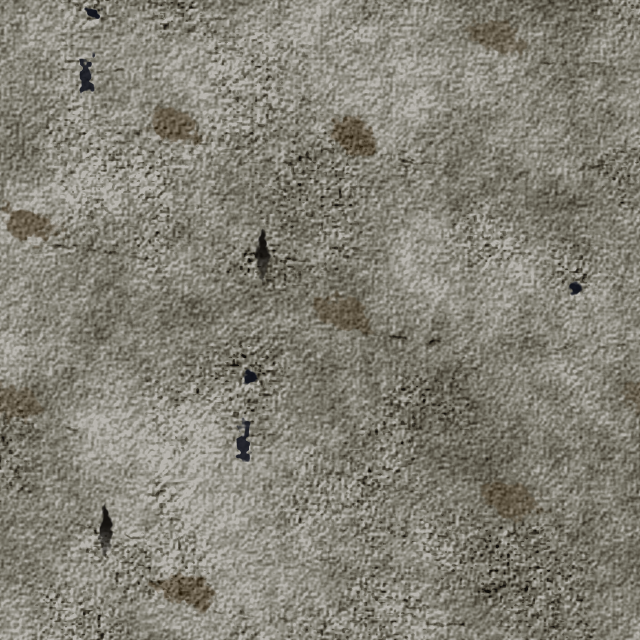
A WebGL 2 fragment shader for this texture:

```glsl
#version 300 es
precision highp float;

uniform vec2 u_resolution;
out vec4 fragColor;

// Tones from deep shadow to bright plaster
const vec3 BLACK = vec3(0.06, 0.05, 0.04);
const vec3 SHADOW = vec3(0.27, 0.25, 0.20);
const vec3 STONE = vec3(0.49, 0.48, 0.43);
const vec3 PALE = vec3(0.67, 0.66, 0.63);
const vec3 BROWN = vec3(0.35, 0.30, 0.22);
const vec3 HOLE_BLUE = vec3(0.05, 0.06, 0.10);

const float BASE_TONE = 0.512;
const float MOTTLE_GAIN = 0.48;
const float BLOTCH_GAIN = 0.22;
const float GRAIN_FREQ = 250.0;
const float GRAIN_GAIN = 0.20;
const float RELIEF_GAIN = 0.24;
const float PIT_DEPTH = 0.36;
const int PATCHES = 8;
const int SLITS = 2;
const int HOLES = 3;
const int CHIPS = 2;
const int CRACKS = 14;
const vec2 PATCH_SIZE = vec2(0.043, 0.026);
const vec2 SLIT_SIZE = vec2(0.011, 0.044);
const vec2 CHIP_SIZE = vec2(0.009, 0.024);
const float HOLE_RADIUS = 0.010;

float hash(vec2 p) {
    vec3 q = fract(vec3(p.xyx) * 0.1031);
    q += dot(q, q.yzx + 33.33);
    return fract((q.x + q.y) * q.z);
}

float noise(vec2 p) {
    vec2 i = floor(p), f = fract(p);
    f = f * f * (3.0 - 2.0 * f);
    return mix(mix(hash(i), hash(i + vec2(1, 0)), f.x),
               mix(hash(i + vec2(0, 1)), hash(i + vec2(1, 1)), f.x), f.y);
}

float fbm(vec2 p) {
    float sum = 0.0, amp = 0.5;
    for (int i = 0; i < 5; i++) {
        sum += amp * noise(p);
        p = mat2(0.8, 0.6, -0.6, 0.8) * p * 2.03 + 17.3;
        amp *= 0.5;
    }
    return sum / 0.97;
}

// Offset from the i-th evenly scattered point, wrapping at the borders
vec2 scatter(vec2 p, int i, vec2 start) {
    vec2 center = fract(start + float(i) * vec2(0.7549, 0.5698));
    return fract(p - center + 0.5) - 0.5;
}

vec3 toneColor(float t) {
    vec3 c = mix(BLACK, SHADOW, clamp((t - 0.05) / 0.20, 0.0, 1.0));
    c = mix(c, STONE, clamp((t - 0.25) / 0.23, 0.0, 1.0));
    return mix(c, PALE, clamp((t - 0.48) / 0.18, 0.0, 1.3));
}

void main() {
    vec2 p = gl_FragCoord.xy / min(u_resolution.x, u_resolution.y);
    float ragged = noise(p * 150.0) - 0.5;
    float rough = fbm(p * 38.0 + 4.0) - 0.5;
    float wear = 0.75 * smoothstep(0.48, 0.76, fbm(p * 8.0 + 31.0));
    float brown = 0.0, dark = 0.0, blue = 0.0, crack = 0.0, glow = 0.0;

    // Brown stains, tilted down to the right
    for (int i = 0; i < PATCHES; i++) {
        vec2 d = scatter(p, i, vec2(0.27, 0.80));
        d.y += d.x * 0.28;
        float r = length(d / PATCH_SIZE) + rough * 1.2 + ragged * 0.5;
        float strength = mix(0.5, 0.95, hash(vec2(i, 3)));
        brown = max(brown, strength * (1.0 - smoothstep(0.75, 1.12, r)));
    }

    // Upright slits, blackest near the top
    for (int i = 0; i < SLITS; i++) {
        vec2 d = scatter(p, i, vec2(0.41, 0.60));
        vec2 q = d / SLIT_SIZE;
        float edge = abs(q.x + rough * 0.5) + q.y * q.y + ragged * 0.6;
        float fade = mix(0.55, 1.0, smoothstep(-0.6, 0.3, q.y));
        dark = max(dark, fade * (1.0 - smoothstep(0.6, 1.1, edge)));
        vec2 side = d + vec2(0.02, 0.015);
        wear += exp(-dot(side, side) * 1800.0);
    }

    // Round holes with a pale lower lip and pitting above
    for (int i = 0; i < HOLES; i++) {
        vec2 d = scatter(p, i, vec2(0.39, 0.41));
        float r = length(d * vec2(0.85, 1.1)) / HOLE_RADIUS + ragged * 1.1;
        blue = max(blue, 1.0 - smoothstep(0.7, 1.2, r));
        vec2 lip = (d + vec2(0.0, 0.013)) / vec2(0.012, 0.005);
        glow += exp(-dot(lip, lip));
        d.y -= 0.03;
        wear += exp(-dot(d, d) * 700.0);
    }

    // Short ragged chips
    for (int i = 0; i < CHIPS; i++) {
        vec2 q = scatter(p, i, vec2(0.38, 0.31)) / CHIP_SIZE;
        float r = max(abs(q.x), abs(q.y)) + ragged * 1.3 + rough * 0.5;
        blue = max(blue, 0.9 * (1.0 - smoothstep(0.7, 1.1, r)));
        glow += 0.4 * exp(-dot(q, q) * 0.35);
    }

    // Thin broken cracks, close to level
    for (int i = 0; i < CRACKS; i++) {
        vec2 d = scatter(p, i, vec2(0.12, 0.33));
        float reach = mix(0.03, 0.11, hash(vec2(i, 8)));
        float slope = (hash(vec2(i, 5)) - 0.5) * 0.3;
        float line = abs(d.y - slope * d.x + rough * 0.016 + ragged * 0.003);
        float span = 1.0 - smoothstep(0.6, 1.0, abs(d.x) / reach);
        float gaps = smoothstep(0.3, 0.65, noise(p * 70.0 + float(i)));
        crack = max(crack, span * gaps * (1.0 - smoothstep(0.0005, 0.0035, line)));
    }

    // Cloudy mottling, embossed grain and clustered pits
    wear = min(wear, 1.0);
    vec2 g = p * GRAIN_FREQ;
    float grain = noise(g) - 0.5;
    vec2 e = g * 0.85 + 9.0;
    float relief = noise(e) - noise(e + vec2(-0.6, 0.7));
    float pits = smoothstep(0.62, 0.88, noise(p * vec2(175.0, 240.0) + 51.0));
    float mottle = fbm(p * vec2(4.6, 5.6) + vec2(2.0, 7.0)) - 0.5;
    float detail = GRAIN_GAIN * grain + RELIEF_GAIN * relief;
    detail *= mix(0.9, 1.45, wear);
    detail -= PIT_DEPTH * pits * mix(0.16, 0.8, wear);
    float tone = BASE_TONE + MOTTLE_GAIN * mottle + BLOTCH_GAIN * rough + detail;
    tone += 0.16 * glow - 0.22 * crack;

    vec3 color = toneColor(tone);
    color = mix(color, BROWN + 0.75 * detail, brown * 0.9);
    color = mix(color, BLACK, dark * 0.95);
    color = mix(color, HOLE_BLUE, blue * 0.95);
    fragColor = vec4(clamp(color, 0.0, 1.0), 1.0);
}
```
